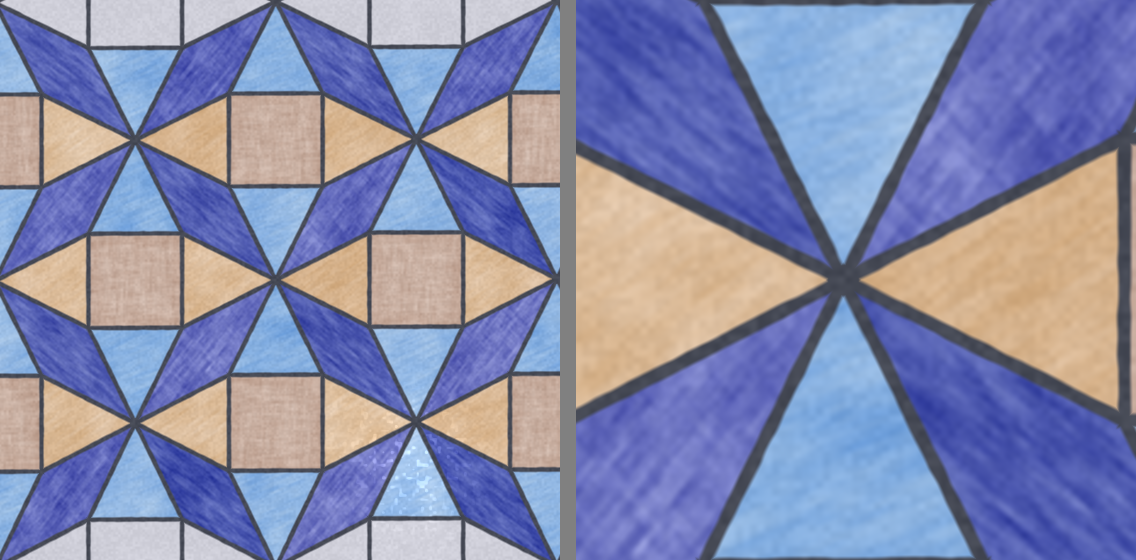
Left: the whole. Right: its middle third, enlarged.
Reproduce this pattern procedurally as a WebGL 1 fragment shader.

```glsl
precision highp float;

uniform vec2 u_resolution;

float hash(vec2 p) {
  vec3 q = fract(p.xyx * vec3(0.1031, 0.1030, 0.0973));
  q += dot(q, q.yzx + 33.33);
  return fract((q.x + q.y) * q.z);
}

float noise(vec2 p) {
  vec2 i = floor(p);
  vec2 f = fract(p);
  f = f * f * (3.0 - 2.0 * f);
  return mix(mix(hash(i), hash(i + vec2(1.0, 0.0)), f.x),
             mix(hash(i + vec2(0.0, 1.0)), hash(i + 1.0), f.x), f.y);
}

// Long thin noise running along one direction, centred on zero
float strokes(vec2 uv, float angle) {
  float c = cos(angle);
  float s = sin(angle);
  vec2 along = vec2(c * uv.x + s * uv.y, c * uv.y - s * uv.x) + 3.0;
  return 0.6 * noise(along * vec2(28.0, 150.0))
       + 0.4 * noise(along * vec2(60.0, 240.0) + 17.0) - 0.5;
}

float segmentDistance(vec2 p, vec2 end) {
  return length(p - end * clamp(dot(p, end) / dot(end, end), 0.0, 1.0));
}

void main() {
  vec2 uv = gl_FragCoord.xy / u_resolution;

  // Star lattice with a slight tilt and stretch
  vec2 p = (uv - vec2(0.4925, 0.5)) * vec2(3.985, 3.96);
  p.y += 0.008 * p.y * p.y - 0.004 * p.x;

  // Nearest star: stars sit on lattice points of even parity
  vec2 cell = floor(p);
  vec2 f = p - cell;
  float odd = mod(cell.x + cell.y, 2.0);
  f.x = mix(f.x, 1.0 - f.x, odd);
  vec2 corner = vec2(step(1.0, f.x + f.y));
  corner.x = mix(corner.x, 1.0 - corner.x, odd);
  vec2 star = cell + corner;
  vec2 offset = p - star;
  vec2 a = abs(offset);
  bool sideways = a.x > a.y;
  vec2 axis = sideways ? vec2(sign(offset.x), 0.0) : vec2(0.0, sign(offset.y));
  vec2 b = sideways ? a : a.yx;

  // Pencil layers
  float grain = noise(uv * 230.0) - 0.5;
  float mottle = noise(uv * 22.0 + 5.0) - 0.5;
  float weave = strokes(uv, 0.03) + strokes(uv, 1.55);

  // Square, triangle or rhombus, each with its own tone
  vec2 id;
  vec3 color;
  if (b.x > 2.0 / 3.0) {
    id = star + axis;
    vec2 inner = abs(p - id);
    float rim = smoothstep(0.2, 0.32, max(inner.x, inner.y));
    color = vec3(0.785, 0.685, 0.63) - rim * vec3(0.02, 0.03, 0.035);
    color += weave * vec3(0.07, 0.09, 0.10);
  } else if (b.y < 0.5 * b.x) {
    id = star + 0.5 * axis;
    float tone = hash(id * 2.0 + 40.0);
    if (sideways) {
      color = mix(vec3(0.84, 0.70, 0.55), vec3(0.87, 0.76, 0.64), tone);
      color += (strokes(uv, 0.6) + 0.8 * mottle) * vec3(0.05, 0.08, 0.12);
    } else {
      color = mix(vec3(0.50, 0.67, 0.87), vec3(0.62, 0.75, 0.90), tone);
      color += (strokes(uv, 0.4) + mottle) * vec3(0.13, 0.09, 0.03);
    }
  } else {
    id = cell + 0.5;
    float tone = hash(id * 2.0 + 70.0);
    color = mix(vec3(0.39, 0.42, 0.74), vec3(0.30, 0.35, 0.69), odd);
    color += (tone - 0.4) * vec3(0.07, 0.06, 0.03);
    float hatch = strokes(uv, mix(0.9, -0.65, odd)) + 0.5 * strokes(uv, 2.3);
    color += (hatch + 0.4 * mottle) * vec3(0.22, 0.22, 0.14);
  }

  // Bare paper in the outer rows
  if (abs(id.y) > 1.9) color = vec3(0.81, 0.81, 0.85) + 0.02 * mottle;
  color += 0.05 * grain;

  // Waxy sheen with pale specks
  float sheen = exp(-90.0 * dot(uv - vec2(0.73, 0.17), uv - vec2(0.73, 0.17)));
  float specks = smoothstep(0.6, 0.9, noise(uv * 130.0 + 9.0));
  color += sheen * (0.04 + 0.16 * specks);

  // Ink outlines and the blot at each star centre
  float ink = min(segmentDistance(b, vec2(2.0, 1.0) / 3.0), abs(b.x - 2.0 / 3.0));
  ink = min(ink - 0.0155, length(a) - 0.04);
  ink += 0.004 * (noise(uv * 90.0) - 0.5);
  float soft = 0.005 + 2.0 / u_resolution.y;
  vec3 inkColor = vec3(0.27, 0.285, 0.33) + 0.06 * grain;
  color = mix(inkColor, color, smoothstep(-soft, soft, ink));

  gl_FragColor = vec4(color, 1.0);
}
```
